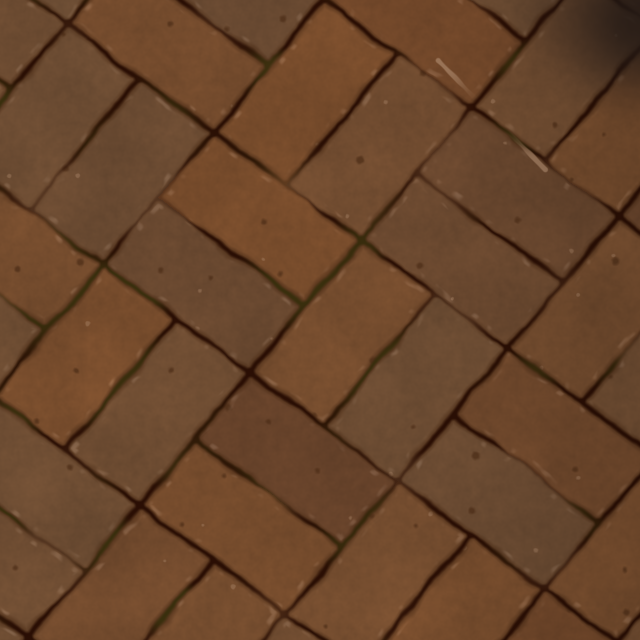
A WebGL 2 fragment shader for this texture:

```glsl
#version 300 es
precision highp float;

uniform vec2 u_resolution;
out vec4 fragColor;

// Basket weave lattice: one square of two bricks per cell
const vec2 NODE = vec2(0.391, 0.418);
const vec2 ALONG = vec2(0.230, -0.169);
const vec2 ACROSS = vec2(-0.173, -0.207);
const float TILE_SIDE = 0.278;
const float CORNER_RADIUS = 0.009;
const float JOINT_HALF_WIDTH = 0.0052;
const float EDGE_WOBBLE = 0.0065;

const vec3 BRICK = vec3(0.435, 0.295, 0.188);
const vec3 BRICK_DARK = vec3(0.385, 0.245, 0.155);
const vec3 BRICK_ORANGE = vec3(0.475, 0.290, 0.155);
const vec3 BRICK_GREY = vec3(0.400, 0.295, 0.205);
const vec3 JOINT = vec3(0.160, 0.055, 0.015);
const vec3 JOINT_RIM = vec3(0.290, 0.170, 0.085);
const vec3 MOSS = vec3(0.235, 0.210, 0.060);
const vec3 CHIP = vec3(0.640, 0.500, 0.390);
const vec3 SHADOW = vec3(0.130, 0.095, 0.080);

const vec2 SCRATCH_START = vec2(0.685, 0.905);
const vec2 SCRATCH_END = vec2(0.852, 0.735);

vec2 hash2(vec2 p) {
    vec3 q = fract(p.xyx * vec3(0.1031, 0.1030, 0.0973));
    q += dot(q, q.yzx + 33.33);
    return fract((q.xx + q.yz) * q.zy);
}

float gradientCorner(vec2 cell, vec2 offset) {
    return dot(hash2(cell + 57.0) * 2.0 - 1.0, offset);
}

float noise(vec2 p) {
    vec2 i = floor(p), f = fract(p);
    vec2 u = f * f * f * (f * (f * 6.0 - 15.0) + 10.0);
    vec2 x = vec2(1, 0), y = vec2(0, 1);
    return mix(mix(gradientCorner(i, f), gradientCorner(i + x, f - x), u.x),
               mix(gradientCorner(i + y, f - y), gradientCorner(i + 1.0, f - 1.0), u.x), u.y);
}

float fbm(vec2 p) {
    float sum = 0.0, gain = 1.0;
    for (int i = 0; i < 4; i++) {
        sum += gain * noise(p);
        p = mat2(1.6, 1.2, -1.2, 1.6) * p + 7.3;
        gain *= 0.5;
    }
    return sum;
}

float roundedBox(vec2 p, vec2 halfSize, float radius) {
    vec2 q = abs(p) - halfSize + radius;
    return length(max(q, 0.0)) + min(max(q.x, q.y), 0.0) - radius;
}

// Returns depth inside the brick, and its identifier
float brickDepth(vec2 p, out vec2 id) {
    vec2 uv = inverse(mat2(ALONG, ACROSS)) * (p - NODE);
    vec2 cell = floor(uv);
    vec2 f = uv - cell;
    if (mod(cell.x + cell.y, 2.0) > 0.5) f = f.yx;
    float row = floor(f.y * 2.0);
    id = cell * vec2(2.0, 1.0) + vec2(row, 0.0) + 40.0;
    vec2 local = vec2(f.x - 0.5, f.y - 0.25 - 0.5 * row) * TILE_SIDE;
    return -roundedBox(local, TILE_SIDE * vec2(0.5, 0.25), CORNER_RADIUS);
}

// Scattered round specks, one candidate per cell
float specks(vec2 p, float density, float chance, float radius, float blur) {
    vec2 cell = floor(p * density);
    vec2 rnd = hash2(cell + density);
    vec2 center = (cell + 0.25 + 0.5 * rnd) / density;
    float size = radius * (0.4 + 0.6 * rnd.y);
    float d = length(p - center) + 0.002 * noise(p * 160.0);
    return step(hash2(cell + 19.0).x, chance) * (1.0 - smoothstep(size - blur, size + blur, d));
}

void main() {
    vec2 p = gl_FragCoord.xy / u_resolution.y;
    float blur = max(1.0 / u_resolution.y, 0.0015);

    vec2 wobble = vec2(fbm(p * 13.0), fbm(p * 13.0 + 31.0));
    vec2 id;
    float depth = brickDepth(p + EDGE_WOBBLE * wobble, id);

    // Brick face: tint per brick, soft mottling and grain
    vec2 tint = hash2(id);
    vec3 color = mix(BRICK, BRICK_DARK, 0.8 * smoothstep(0.45, 1.0, tint.x));
    color = mix(color, tint.y > 0.5 ? BRICK_ORANGE : BRICK_GREY, abs(tint.y - 0.5) * 1.3);
    color *= 1.0 + 0.10 * fbm(p * 9.0) + 0.06 * noise(p * 75.0) + 0.03 * noise(p * 190.0);
    color = mix(color, JOINT_RIM, 0.7 * specks(p, 13.0, 0.22, 0.006, 0.003));
    color = mix(color, CHIP, 0.45 * specks(p + 0.37, 17.0, 0.10, 0.004, blur));

    // Joints: uneven width, partly filled, mossy in places
    float presence = mix(0.3, 1.0, smoothstep(-0.32, 0.02, noise(p * 6.5 + 3.0)));
    float halfWidth = JOINT_HALF_WIDTH * (0.85 + 0.7 * noise(p * 21.0)) * mix(0.6, 1.0, presence);
    float rim = 1.0 - smoothstep(halfWidth * 0.6, halfWidth * 2.6, depth);
    float core = 1.0 - smoothstep(halfWidth * 0.4 - blur, halfWidth + blur, depth);
    float moss = smoothstep(0.0, 0.4, noise(p * 8.0 + 11.0) + 0.22 - 0.35 * p.x);
    color = mix(color, JOINT_RIM, 0.65 * rim * presence);
    color = mix(color, mix(JOINT, MOSS, 0.8 * moss), core * presence);
    float wornEdge = smoothstep(halfWidth, halfWidth * 2.0, depth) * (1.0 - smoothstep(0.011, 0.016, depth));
    color += 0.09 * wornEdge * smoothstep(0.1, 0.5, noise(p * 48.0));

    // Pale scratch, broken along its length
    vec2 axis = SCRATCH_END - SCRATCH_START;
    float t = clamp(dot(p - SCRATCH_START, axis) / dot(axis, axis), 0.0, 1.0);
    float scratchDist = length(p - SCRATCH_START - t * axis) + 0.003 * noise(p * 40.0);
    float ends = smoothstep(0.12, 0.42, abs(t - 0.5));
    color = mix(color, CHIP, 0.75 * ends * (1.0 - smoothstep(0.002, 0.002 + 2.0 * blur, scratchDist)));

    // Uneven light and the shaded upper right corner
    color *= 1.02 - 0.10 * smoothstep(0.65, 1.0, p.x);
    float shade = 1.0 - smoothstep(0.02, 0.21, length((p - vec2(1.02, 0.97)) * vec2(0.9, 1.2)));
    color = mix(color, SHADOW, 0.85 * shade);
    fragColor = vec4(color, 1.0);
}
```
